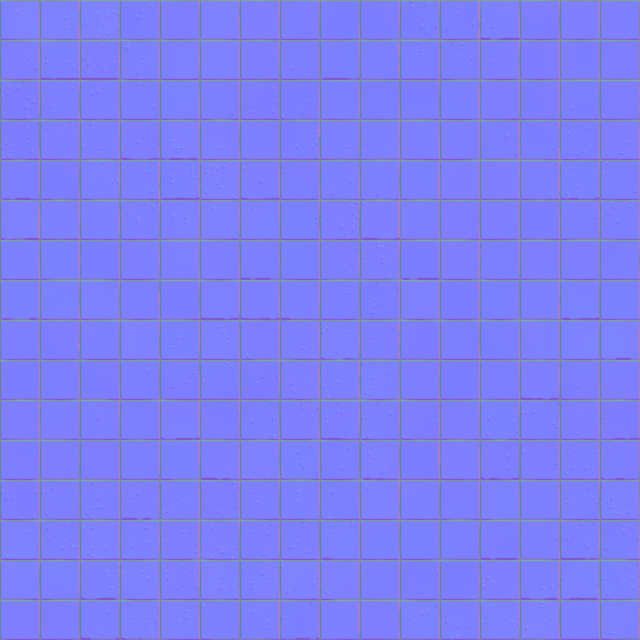
This texture map is drawn by a Shadertoy shader. Its source:

```glsl
// Tangent-space normal map of a square ceramic tile grid with fine grooves, worn edges and small chips.
#define TILES 16.0          // repeats across and down
#define GROOVE 0.031        // half width of a groove, in tiles
#define WANDER 0.016        // how far the groove floor drifts sideways
#define WEAR_SHARE 0.14     // share of tile edges that are worn
#define WEAR_WIDTH 0.024    // extra width of a worn edge
#define TILT 0.014          // lean of single tiles
#define WAVES 0.016         // soft unevenness of the glaze
#define CHIP_GRID 128.0     // cells that may hold a chip
#define CHIP_SHARE 0.09     // chance of a chip inside a worn patch
#define CHIP_DEPTH 0.16     // strength of chips
#define FLAT vec3(0.492, 0.500, 1.0)

float hash(vec2 p) {
    vec3 q = fract(vec3(p.xyx) * 0.1031);
    q += dot(q, q.yzx + 33.33);
    return fract((q.x + q.y) * q.z);
}

// Value noise that wraps after a whole number of cells
float noise(vec2 p, vec2 period) {
    vec2 i = floor(p), f = fract(p);
    f = f * f * (3.0 - 2.0 * f);
    vec2 a = mod(i, period), b = mod(i + 1.0, period);
    return mix(mix(hash(a), hash(vec2(b.x, a.y)), f.x),
               mix(hash(vec2(a.x, b.y)), hash(b), f.x), f.y);
}

// Share of a pixel of the given width that lies between lo and hi
float band(float x, float lo, float hi, float pixel) {
    float h = 0.5 * pixel;
    return clamp((min(x + h, hi) - max(x - h, lo)) / pixel, 0.0, 1.0);
}

// Groove across one axis: d is the signed distance, positive on the lit bevel
vec3 groove(vec3 col, float d, float along, float id, float seed,
            vec3 lit, vec3 shade, vec3 floorCol, float pixel) {
    float row = id * 3.0 + seed;
    float fine = noise(vec2(along * 6.0, row), vec2(TILES * 6.0, 48.0));
    float broad = noise(vec2(along * 2.0, row + 100.0), vec2(TILES * 2.0, 200.0));
    float edge = hash(vec2(mod(floor(along), TILES) + 31.0, row + 57.0));
    float wear = step(1.0 - WEAR_SHARE, edge) * smoothstep(0.2, 0.7, fine);
    float mid = (broad - 0.5) * WANDER - wear * 0.008;

    float litCover = band(d, mid, GROOVE + wear * WEAR_WIDTH, pixel);
    float shadeCover = band(d, -GROOVE, mid, pixel);
    float floorCover = band(d, mid - 0.013, mid + 0.003, pixel);
    col = mix(col, lit, litCover * min(1.0, 0.7 + 0.5 * fine));
    col = mix(col, shade, shadeCover * (0.8 + 0.2 * broad));
    return mix(col, floorCol, floorCover * (0.95 - 0.6 * wear));
}

// Slopes of small pits and nicks, gathered in patches
vec2 chips(vec2 uv) {
    vec2 p = uv * CHIP_GRID, cell = floor(p), slope = vec2(0.0);
    for (int y = -1; y <= 1; y++)
    for (int x = -1; x <= 1; x++) {
        vec2 c = cell + vec2(x, y), id = mod(c, CHIP_GRID);
        float patchy = smoothstep(0.52, 0.8, noise(id / 16.0 + 0.5, vec2(CHIP_GRID / 16.0)));
        float present = step(hash(id + 211.0), CHIP_SHARE * patchy);
        vec2 centre = c + 0.25 + 0.5 * vec2(hash(id + 17.0), hash(id + 73.0));
        float angle = 6.2832 * hash(id + 131.0);
        vec2 dir = vec2(cos(angle), sin(angle));
        vec2 r = p - centre;
        vec2 local = vec2(dot(r, dir), dot(r, vec2(-dir.y, dir.x))) * vec2(2.4, 5.0);
        slope += present * (dir * local.x + vec2(-dir.y, dir.x) * local.y)
               * exp(-dot(local, local));
    }
    return slope * CHIP_DEPTH;
}

void mainImage(out vec4 fragColor, in vec2 fragCoord) {
    vec2 uv = fragCoord / iResolution.xy;
    vec2 pixel = TILES / iResolution.xy;
    vec2 p = uv * TILES;
    vec2 tile = mod(floor(p), TILES);
    vec2 line = floor(p + 0.5);
    vec2 d = p - line;
    vec2 id = mod(line, TILES);

    // Tile faces: lean, gentle waves and chips
    vec3 col = FLAT;
    col.xy += (vec2(hash(tile + 5.0), hash(tile + 41.0)) - 0.5) * TILT;
    float wave = noise(uv * vec2(24.0, 8.0), vec2(24.0, 8.0));
    float swell = noise(uv * vec2(8.0, 12.0) + 0.5, vec2(8.0, 12.0));
    col.xy += (vec2(wave, swell) - 0.5) * WAVES;
    vec2 pit = chips(uv);
    col += vec3(pit, -1.2 * dot(pit, pit) - 0.25 * length(pit));

    // Grooves: upright ones first, then level ones
    col = groove(col, -d.x, p.y, id.x, 0.0, vec3(0.64, 0.50, 0.80),
                 vec3(0.37, 0.51, 0.72), vec3(0.42, 0.52, 0.36), pixel.x);
    col = groove(col, d.y, p.x, id.y, 1.0, vec3(0.50, 0.35, 0.79),
                 vec3(0.50, 0.68, 0.70), vec3(0.48, 0.60, 0.38), pixel.y);

    // Pale hollow where the grooves cross
    float hollow = 1.0 - smoothstep(0.02, 0.02 + pixel.y, length(d));
    col = mix(col, vec3(0.54, 0.54, 0.86), 0.7 * hollow);

    fragColor = vec4(clamp(col, 0.0, 1.0), 1.0);
}
```
